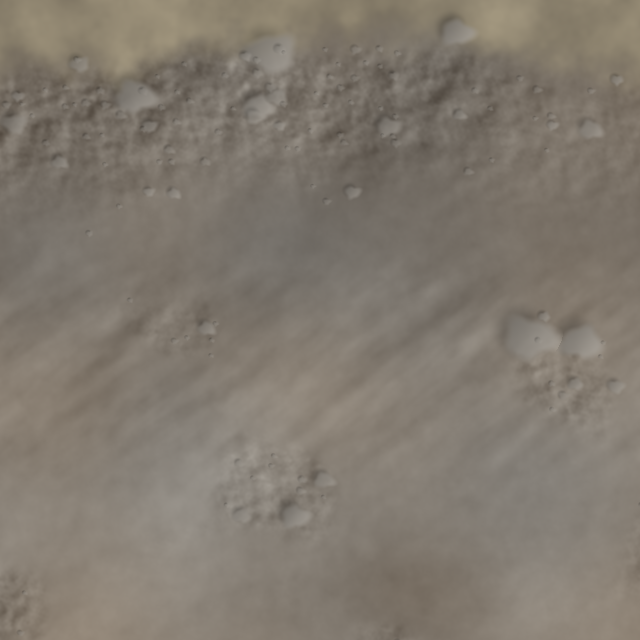
Give the GLSL for this texture, as a WebGL 1 fragment shader.

```glsl
precision highp float;
// Bare earth bank seen from above: sandy rim, stony rubble, soft diagonal washes.
uniform vec2 u_resolution;

#define LIGHT vec2(0.78, -0.62)
#define EARTH_DARK vec3(0.395, 0.360, 0.320)
#define EARTH_PALE vec3(0.595, 0.565, 0.525)
#define SAND_DARK vec3(0.475, 0.440, 0.370)
#define SAND_PALE vec3(0.650, 0.605, 0.505)
#define STONE_COLOR vec3(0.610, 0.590, 0.560)
#define WASH_ANGLE 0.66
#define WASH_AMOUNT 0.17
#define CLOD_SCALE 25.0
#define CLOD_AMOUNT 0.50
#define GRAIN_AMOUNT 0.055

vec2 hash2(vec2 p) {
  vec3 q = fract(p.xyx * vec3(0.1031, 0.1030, 0.0973));
  q += dot(q, q.yzx + 33.33);
  return fract((q.xx + q.yz) * q.zy);
}

// Cellular noise: smooth bumps of random sign around jittered points.
float bumps(vec2 p) {
  vec2 cell = floor(p);
  float sum = 0.0;
  for (int j = -1; j <= 1; j++)
    for (int i = -1; i <= 1; i++) {
      vec2 c = cell + vec2(i, j);
      vec2 h = hash2(c);
      vec2 v = p - c - h;
      float w = max(0.0, 1.0 - dot(v, v));
      sum += (2.0 * fract(h.x * 37.0 + h.y * 17.0) - 1.0) * w * w;
    }
  return sum;
}

float layers(vec2 p) {
  float sum = 0.0, gain = 1.0;
  for (int i = 0; i < 4; i++) {
    sum += gain * bumps(p);
    p = mat2(1.6, 1.2, -1.2, 1.6) * p + 7.3;
    gain *= 0.5;
  }
  return sum;
}

// Slope of the layered ground towards the light.
float relief(vec2 p, vec2 toLight) {
  return layers(p) - layers(p + toLight);
}

float rimHeight(float x) {
  return 0.86 + 0.055 * sin(3.14 * x) + 0.008 * sin(19.0 * x + 1.0);
}

// How stony the ground is: a band under the rim and loose clumps lower down.
float rubble(vec2 p) {
  float depth = rimHeight(p.x) - p.y;
  float band = smoothstep(-0.05, 0.03, depth) * (1.0 - smoothstep(0.06, 0.25, depth));
  band *= 0.45 + 0.55 * smoothstep(0.9, 0.55, p.x);
  float waves = sin(11.0 * p.x + 6.0 * p.y + 2.0) + sin(17.0 * p.y - 7.0 * p.x + 0.6)
              + 0.6 * sin(23.0 * p.x + 15.0 * p.y);
  float clumps = smoothstep(0.7, 2.0, waves) * (1.0 - smoothstep(0.42, 0.58, p.y));
  return max(band, 0.8 * clumps);
}

// Scattered stones: x = cover, y = shading inside, z = cast shadow.
vec3 stones(vec2 uv, float scale, float share) {
  vec2 p = uv * scale, cell = floor(p);
  vec3 best = vec3(0.0);
  for (int j = -1; j <= 1; j++)
    for (int i = -1; i <= 1; i++) {
      vec2 c = cell + vec2(i, j);
      vec2 h = hash2(c + 41.0), k = hash2(c + 87.0);
      vec2 center = c + 0.2 + 0.6 * h;
      float present = step(k.x, share * rubble(center / scale));
      float radius = mix(0.13, 0.30, k.y * k.y);
      vec2 v = (p - center) / radius;
      float a = atan(v.y, v.x + 0.0001);
      float d = length(v * vec2(0.85, 1.15))
              * (1.0 + 0.13 * sin(3.0 * a + 6.3 * h.x) + 0.07 * sin(5.0 * a + 6.3 * h.y));
      float blur = 0.25 + 0.003 * scale / radius * 0.5;
      float cover = present * (1.0 - smoothstep(1.0 - blur, 1.0 + blur, d));
      float shadow = present * (1.0 - smoothstep(0.3, 1.45, length(v + 0.65 * LIGHT)));
      if (cover > best.x) best.xy = vec2(cover, dot(v, LIGHT));
      best.z = max(best.z, shadow);
    }
  return best;
}

void main() {
  vec2 uv = gl_FragCoord.xy / u_resolution.y;
  float ca = cos(WASH_ANGLE), sa = sin(WASH_ANGLE);
  vec2 along = vec2(ca * uv.x + sa * uv.y, ca * uv.y - sa * uv.x);
  float wash = layers(along * vec2(3.2, 6.0) + 3.0);
  float stony = rubble(uv + 0.015 * wash);

  // Broad tone: dark upper slope, paler lower ground, one shaded hollow.
  float tone = mix(0.68, 0.34, smoothstep(0.32, 0.66, uv.y + 0.03 * wash));
  tone += WASH_AMOUNT * wash;
  vec2 hollow = (uv - vec2(0.63, 0.07)) / vec2(0.12, 0.09);
  float shade = exp(-dot(hollow, hollow));
  tone -= 0.38 * shade;

  // Diagonal grooves, clods and fine grain.
  float grooves = smoothstep(0.2, 0.35, uv.y) * (1.0 - smoothstep(0.5, 0.65, uv.y));
  tone += 0.22 * grooves * relief(along * vec2(4.0, 15.0), vec2(0.05, -0.3));
  tone += CLOD_AMOUNT * (0.07 + stony) * relief(uv * CLOD_SCALE, 0.28 * LIGHT);
  tone += GRAIN_AMOUNT * layers(uv * 42.0 + 9.0) - 0.06 * stony;
  vec3 color = mix(EARTH_DARK, EARTH_PALE, clamp(tone, -0.35, 1.2));
  float warmth = bumps(uv * 4.5 + 21.0) + 0.8 * shade;
  color += 0.012 * warmth * vec3(1.0, 0.0, -1.0);

  // Sandy rim along the top.
  float patches = layers(uv * 13.0 + 5.0) + 0.5 * bumps(uv * 5.0);
  float rim = smoothstep(-0.02, 0.06, uv.y - rimHeight(uv.x) + 0.022 * patches);
  vec3 sand = mix(SAND_DARK, SAND_PALE, clamp(0.55 + 0.35 * patches, 0.0, 1.0));
  color = mix(color, sand, 0.9 * rim);

  // Stones from boulders down to pebbles, lit from the lower right.
  float scale = 8.0, share = 0.38;
  for (int i = 0; i < 3; i++) {
    vec3 s = stones(uv, scale, share);
    color *= 1.0 - 0.24 * s.z * (1.0 - s.x);
    vec3 face = STONE_COLOR * (0.90 + 0.14 * s.y + 0.03 * wash);
    color = mix(color, face, s.x * (0.85 - 0.2 * float(i)));
    scale *= 2.4;
    share *= 0.8;
  }
  gl_FragColor = vec4(color, 1.0);
}
```
